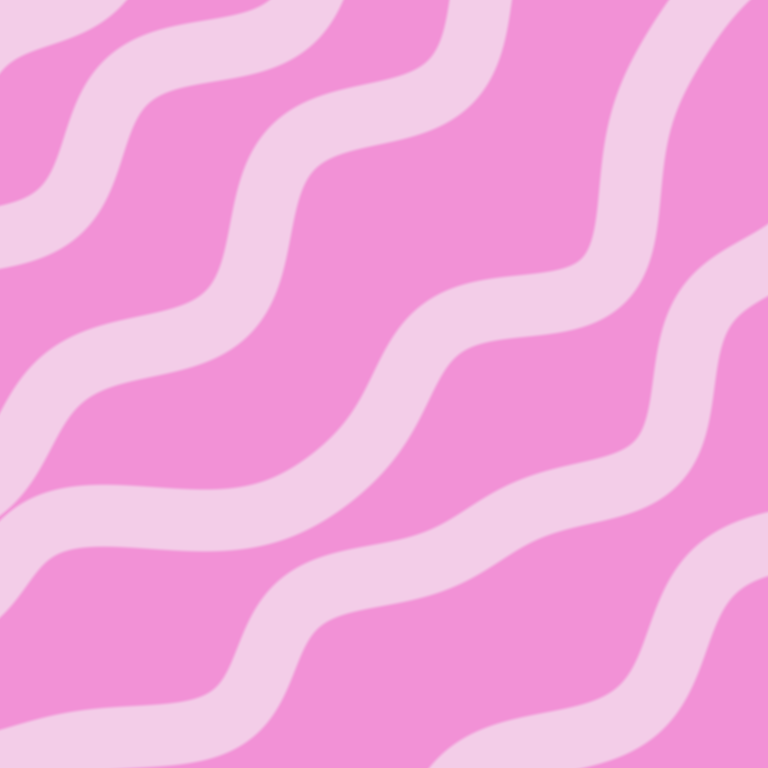
This pattern is drawn by a WebGL 2 fragment shader. Its source:

```glsl
#version 300 es
precision highp float;
// Six pale wavy ribbons of constant width climbing diagonally over pink.
// Each centre line is a bowed trend plus a swell and a smaller ripple;
// a few Newton steps find its nearest point, giving an even stroke.

uniform vec2 u_resolution;
out vec4 fragColor;

const vec3 PINK = vec3(0.948, 0.570, 0.840);
const vec3 PALE = vec3(0.953, 0.802, 0.910);
const float HALF_WIDTH = 0.0403;
const float SOFTNESS = 0.0032;
const int RIBBONS = 6;
const int NEAREST_STEPS = 4;

// Trend of each ribbon: offset, tilt, bow
const vec3 TREND[RIBBONS] = vec3[](
    vec3(0.070, 0.100, 0.0), vec3(0.319, 0.100, 0.0),
    vec3(0.647, 0.020, -0.130), vec3(1.055, 0.178, -0.317),
    vec3(1.345, 0.175, -0.186), vec3(1.710, 0.100, 0.0));

// Main wave of each ribbon: amplitude, frequency, position of a crest
const vec3 SWELL[RIBBONS] = vec3[](
    vec3(0.025, 16.0, 0.13), vec3(0.054, 11.4, 0.345),
    vec3(0.055, 10.83, 0.48), vec3(0.065, 9.1, 0.45),
    vec3(0.060, 6.8, 0.18), vec3(0.055, 10.5, -0.10));

// Secondary wave, in the same layout
const vec3 RIPPLE[RIBBONS] = vec3[](
    vec3(0.0), vec3(0.0),
    vec3(0.018, 7.0, -0.29), vec3(0.015, 15.3, -0.42),
    vec3(0.028, 14.0, 0.27), vec3(0.0));

// Height and slope of a cosine wave
vec2 wave(vec3 w, float s) {
    float angle = w.y * (s - w.z);
    return w.x * vec2(cos(angle), -w.y * sin(angle));
}

// Height and slope of a ribbon's centre line
vec2 centreLine(int i, float s) {
    vec3 t = TREND[i];
    vec2 trend = vec2(t.x + s * (t.y + s * t.z), t.y + 2.0 * t.z * s);
    return trend + wave(SWELL[i], s) + wave(RIPPLE[i], s);
}

// Distance from a point to a ribbon's centre line
float ribbonDistance(int i, vec2 p) {
    float s = p.x;
    for (int n = 0; n < NEAREST_STEPS; n++) {
        vec2 c = centreLine(i, s);
        s += (p.x - s + (p.y - c.x) * c.y) / (1.0 + c.y * c.y);
    }
    return distance(p, vec2(s, centreLine(i, s).x));
}

void main() {
    vec2 uv = gl_FragCoord.xy / u_resolution;

    // Diagonal axes: x climbs to the upper right, y runs to the lower right
    vec2 diagonal = vec2(uv.x + uv.y - 1.0, uv.x - uv.y + 1.0);

    float nearest = 10.0;
    for (int i = 0; i < RIBBONS; i++) {
        nearest = min(nearest, ribbonDistance(i, diagonal));
    }

    // The diagonal axes are stretched by sqrt(2)
    float edge = nearest * inversesqrt(2.0) - HALF_WIDTH;
    float soft = max(SOFTNESS, 0.75 / u_resolution.y);
    float ink = 1.0 - smoothstep(-soft, soft, edge);
    fragColor = vec4(mix(PINK, PALE, ink), 1.0);
}
```
